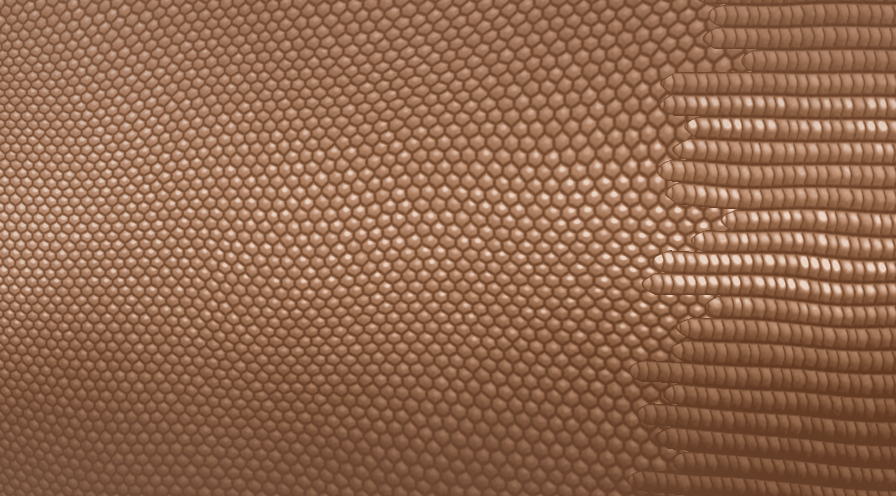
Give the GLSL for this texture, as a Shadertoy shader.

```glsl
struct Cell {
    vec2 offset;   // position relative to the middle of the cell
    float edge;    // distance to the nearest border
    float seed;    // random value of the cell
};

vec2 hash2(vec2 p) {
    vec3 q = fract(p.xyx * vec3(0.1031, 0.1030, 0.0973));
    q += dot(q, q.yzx + 33.33);
    return fract((q.xx + q.yz) * q.zy);
}

float gradientNoise(vec2 p) {
    vec2 i = floor(p), f = p - i;
    vec2 u = f * f * (3.0 - 2.0 * f);
    vec4 d;
    for (int k = 0; k < 4; k++) {
        vec2 corner = vec2(k & 1, k >> 1);
        d[k] = dot(hash2(i + corner + 50.0) * 2.0 - 1.0, f - corner);
    }
    return mix(mix(d.x, d.y, u.x), mix(d.z, d.w, u.x), u.y);
}

// Middle of a scale in a staggered lattice
vec2 scaleSite(vec2 id, float jitter) {
    float stagger = 0.5 * mod(id.y, 2.0);
    return id + vec2(0.25 + stagger, 0.5) + jitter * (hash2(id + 200.0) - 0.5);
}

Cell scaleCell(vec2 q, vec2 metric, float jitter) {
    vec2 home = floor(q), nearest = vec2(9.0), nearestId = home;
    for (int y = -1; y <= 1; y++)
    for (int x = -2; x <= 2; x++) {
        vec2 id = home + vec2(x, y);
        vec2 r = (scaleSite(id, jitter) - q) * metric;
        if (dot(r, r) < dot(nearest, nearest)) { nearest = r; nearestId = id; }
    }
    float edge = 1.0;
    for (int y = -1; y <= 1; y++)
    for (int x = -2; x <= 2; x++) {
        vec2 id = nearestId + vec2(x, y);
        vec2 r = (scaleSite(id, jitter) - q) * metric;
        vec2 between = r - nearest;
        if (dot(between, between) > 0.001)
            edge = min(edge, dot(0.5 * (r + nearest), normalize(between)));
    }
    return Cell(-nearest, edge, hash2(nearestId + 300.0).x);
}

// Uneven blocks along one row of belly plates
Cell plateCell(vec2 q, float row, float blockAspect) {
    float x = q.x / blockAspect + hash2(vec2(row, 7.0)).x;
    x += 0.4 * gradientNoise(vec2(x * 0.6, row * 3.7)) + 0.12 * cos(6.28 * q.y);
    vec2 f = vec2(fract(x), fract(q.y)) - 0.5;
    float side = (0.5 - abs(f.x)) * blockAspect;
    float gap = 0.5 - abs(f.y);
    return Cell(f, min(gap, side + 0.05), hash2(vec2(floor(x), row) + 400.0).x);
}

float band(float y, float middle, float width) {
    float d = (y - middle) / width;
    return exp(-d * d);
}

// Brightness of one domed cell with a wet glint on its upper part
float domeTone(Cell c, float light, float grooveWidth, float gloss, vec2 glintSize) {
    float relief = smoothstep(0.0, grooveWidth, c.edge);
    float slope = 0.42 * c.offset.y + 0.16 * c.offset.x;
    float body = light + slope + 0.06 * (c.seed - 0.5);
    float glint = 1.0 - smoothstep(0.2, 1.0, length((c.offset - vec2(0.07, 0.14)) / glintSize));
    return mix(light * 0.45 - 0.14, body, relief) + gloss * glint * relief * (0.6 + 0.6 * c.seed);
}

vec3 leatherColor(float tone) {
    const vec3 groove = vec3(0.38, 0.22, 0.125);
    const vec3 tan1 = vec3(0.58, 0.405, 0.285);
    const vec3 rose = vec3(0.75, 0.57, 0.46);
    const vec3 shine = vec3(0.92, 0.83, 0.77);
    vec3 c = mix(groove, tan1, clamp((tone + 0.02) / 0.36, 0.0, 1.0));
    c = mix(c, rose, clamp((tone - 0.34) / 0.34, 0.0, 1.0));
    return mix(c, shine, smoothstep(0.64, 1.05, tone));
}

void mainImage(out vec4 fragColor, in vec2 fragCoord) {
    vec2 p = fragCoord / iResolution.y;
    float pixel = 1.0 / iResolution.y;
    float right = smoothstep(0.9, 1.7, p.x);

    // Light rolling over the curved hide
    float light = 0.10 + 0.43 * band(p.y, 0.57, 0.34) + 0.25 * smoothstep(0.6, 1.0, p.y);
    light += 0.11 * (1.0 - smoothstep(0.0, 1.0, p.x)) * smoothstep(0.1, 0.6, p.y) - 0.07 * right;
    light += 0.12 * gradientNoise(p * 3.0);

    // Scales that grow and fan out toward the belly
    vec2 bend = vec2(gradientNoise(p * 2.3 + 4.0), gradientNoise(p * 2.6 + 11.0));
    vec2 s = p + bend * vec2(0.025, 0.06);
    float growth = 0.0095;
    float width = 0.0235 + growth * s.x;
    vec2 metric = vec2(1.0, 0.74);
    vec2 q = vec2(log(width / 0.0235) / growth, (s.y - 0.48) / (width * metric.y));
    Cell scale = scaleCell(q, metric, 0.2);
    float scaleGloss = 0.14 + 0.26 * band(p.y, 0.48, 0.24) * (0.6 + right);
    float scaleGroove = max(0.19, 1.4 * pixel / width);
    float tone = domeTone(scale, light + 0.07, scaleGroove, scaleGloss, vec2(0.3, 0.24));

    // Long plate rows with ragged beginnings
    float pitch = 0.045;
    vec2 b = p + vec2(0.0, 0.09 * (p.x - 1.4) * (0.9 - p.y) + 0.012 * gradientNoise(p * 5.0));
    vec2 r = b / pitch;
    float row = floor(r.y);
    float start = 1.29 + 0.15 * p.y + 0.17 * (hash2(vec2(row, 3.0)).x - 0.5);
    start += 0.12 * pow(abs(fract(r.y) - 0.5), 2.0) + 0.012 * gradientNoise(p * 30.0);
    Cell plate = plateCell(r, row, 0.5);
    plate.edge = min(plate.edge, (p.x - start) / pitch);
    float bands = band(p.y, 0.46, 0.09) + 0.75 * band(p.y, 0.77, 0.06) + 0.3 * band(p.y, 0.62, 0.1);
    bands *= 0.9 + 0.9 * gradientNoise(p * vec2(9.0, 22.0));
    float plateGroove = max(0.15, 1.4 * pixel / pitch);
    float plateTone = domeTone(plate, light, plateGroove, 0.1 + 0.65 * bands, vec2(0.6, 0.36));
    tone = mix(tone, plateTone, smoothstep(-pixel, pixel, p.x - start));

    // Fine grain and a dull veil on the parts turned away
    tone += 0.1 * gradientNoise(p * 130.0);
    vec3 color = leatherColor(tone);
    float veil = 0.42 * (1.0 - smoothstep(0.0, 0.42, p.y)) * (1.0 - 0.6 * right);
    veil += 0.2 * smoothstep(0.6, 1.0, p.y) + 0.12 * (1.0 - smoothstep(0.0, 0.8, p.x));
    color = mix(color, vec3(0.48, 0.35, 0.285), veil);
    fragColor = vec4(color, 1.0);
}
```
